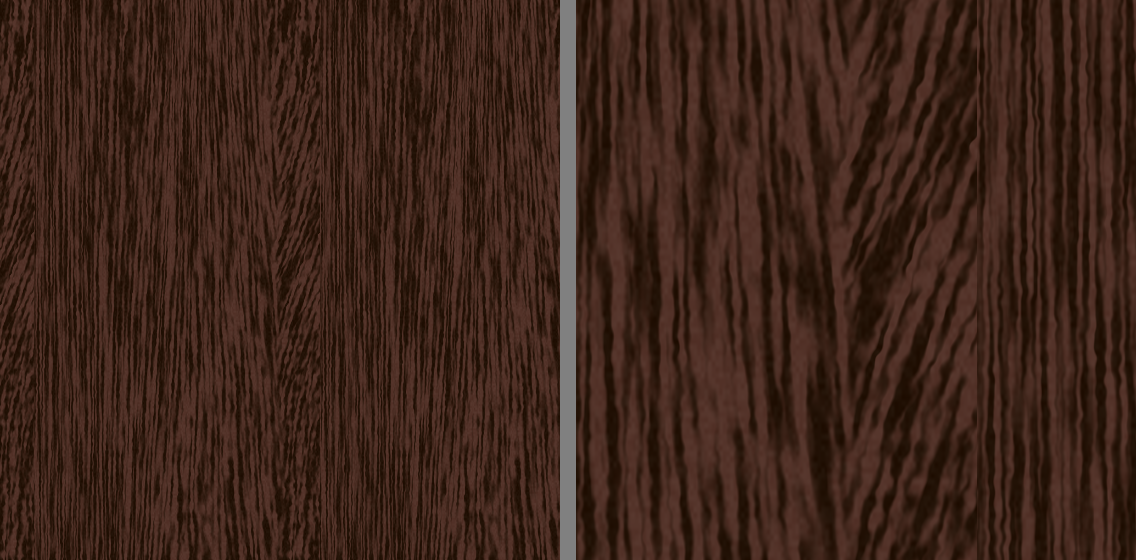
Left: the whole. Right: its middle third, enlarged.
A Shadertoy shader for this texture:

```glsl
float hash(vec2 p) {
    vec3 q = fract(p.xyx * vec3(0.1031, 0.1030, 0.0973));
    q += dot(q, q.yzx + 33.33);
    return fract((q.x + q.y) * q.z);
}

float noise(vec2 p) {
    vec2 cell = floor(p), f = fract(p);
    f = f * f * (3.0 - 2.0 * f);
    return mix(mix(hash(cell), hash(cell + vec2(1, 0)), f.x),
               mix(hash(cell + vec2(0, 1)), hash(cell + vec2(1, 1)), f.x), f.y);
}

// Streaks around zero: x counts fibres across the grain, y is the height
float streaks(float fibre, float y, float stretch) {
    float drift = noise(vec2(fibre * 0.8, y * stretch * 0.7));
    float line = sin(6.2832 * (fibre + 1.1 * drift));
    float broad = noise(vec2(fibre * 1.8 + 13.0, y * stretch)) - 0.5;
    float fine = noise(vec2(fibre * 2.8 + 37.0, y * stretch * 2.2)) - 0.5;
    float ragged = noise(vec2(fibre * 3.4 + 91.0, y * stretch * 7.0)) - 0.5;
    return 0.13 * line + 0.24 * broad + 0.40 * fine + 0.34 * ragged;
}

void mainImage(out vec4 fragColor, in vec2 fragCoord) {
    vec2 uv = fragCoord / iResolution.y;
    float y = uv.y;

    // Two repeating veneer strips with a straight seam
    float strip = fract((uv.x - 0.06) / 0.512);
    float x = strip * 0.512;
    float wobble = 0.004 * (noise(vec2(x * 24.0, y * 7.0)) - 0.5)
                 + 0.002 * (noise(vec2(x * 90.0, y * 24.0)) - 0.5);
    float jag = 0.0032 * (noise(vec2(x * 210.0, y * 150.0)) - 0.5);

    // Fine upright grain that widens and leans across the strip
    float lean = 0.08 * smoothstep(0.45, 0.9, strip)
               - 0.05 * smoothstep(0.2, 0.4, strip) * smoothstep(0.65, 0.45, strip);
    float u = x + lean * (y - 0.35) + wobble * smoothstep(0.05, 0.5, strip) + 0.6 * jag;
    float upright = streaks(128.0 * u - 60.0 * u * u + 20.0, y, mix(4.5, 10.0, strip));

    // Short, slanting strokes beside the seam
    float slope = 0.2 * y - 0.0255 * cos(6.2832 * y - 1.9);
    float slanted = streaks((x - slope + wobble + jag) * 78.0 + 150.0, y, 14.0);
    float edge = 0.86 - 0.06 * smoothstep(0.7, 0.95, y)
               + 0.05 * (noise(vec2(3.0, y * 9.0)) - 0.5);
    float grain = mix(upright, slanted * 1.1, smoothstep(edge - 0.02, edge + 0.02, strip));

    // Broad tone: dark fine grain, paler middle, dark top and seam
    grain += 0.04 * smoothstep(0.3, 0.55, strip) - 0.015;
    grain -= 0.05 * smoothstep(0.8, 0.95, y) * smoothstep(0.75, 0.85, strip);
    grain -= 0.05 * smoothstep(0.008, 0.0, abs(strip - 0.01));

    // Dark pores against red-brown wood, with crisp speckle
    float wood = smoothstep(-0.23, 0.21, grain);
    vec3 color = mix(vec3(0.128, 0.064, 0.018), vec3(0.328, 0.200, 0.162), wood);
    float speckle = noise(uv * vec2(460.0, 300.0)) - 0.5;
    color += speckle * vec3(0.034, 0.040, 0.040);
    fragColor = vec4(color, 1.0);
}
```
